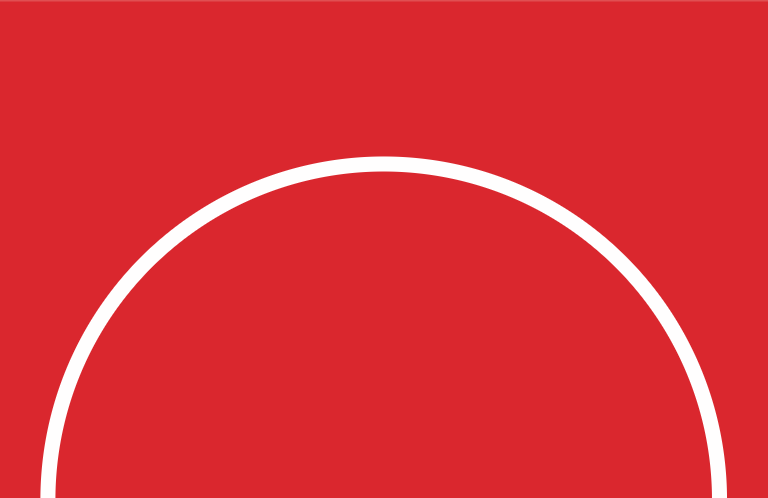
Reproduce this background procedurally as a WebGL 1 fragment shader.

```glsl
precision highp float;

uniform vec2 u_resolution;

// Lengths are in units of the canvas height
#define RED vec3(0.855, 0.153, 0.180)
#define WHITE vec3(1.0, 0.996, 0.996)
#define EDGE_TINT vec3(0.88, 0.31, 0.32)
#define RING_CENTER vec2(-0.0006, -0.0036)
#define RING_RADIUS 0.6743
#define RING_HALF_WIDTH 0.0151
#define EDGE_HEIGHT 0.003

// Smooth coverage of a shape from its signed distance
float coverage(float distanceToEdge, float pixel) {
    return clamp(0.5 - distanceToEdge / pixel, 0.0, 1.0);
}

float ringDistance(vec2 p) {
    return abs(length(p - RING_CENTER) - RING_RADIUS) - RING_HALF_WIDTH;
}

void main() {
    // Horizontally centred, with the bottom edge at zero
    float pixel = 1.0 / u_resolution.y;
    vec2 p = (gl_FragCoord.xy - vec2(0.5 * u_resolution.x, 0.0)) * pixel;

    // Flat field with a thin pale line along the top
    float topLine = coverage(1.0 - EDGE_HEIGHT - p.y, pixel);
    vec3 color = mix(RED, EDGE_TINT, topLine);

    // White arch
    color = mix(color, WHITE, coverage(ringDistance(p), pixel));

    gl_FragColor = vec4(color, 1.0);
}
```
